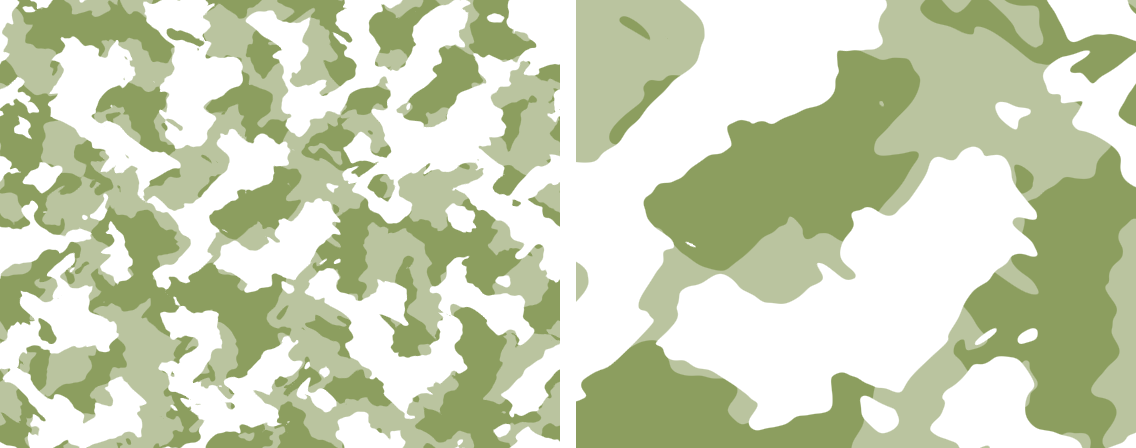
Left: the whole. Right: its middle third, enlarged.
Give the GLSL for this pattern, as a WebGL 2 fragment shader.

```glsl
#version 300 es
precision highp float;
precision highp int;

uniform vec2 u_resolution;
out vec4 fragColor;

const float TAU = 6.28318531;

const vec3 WHITE = vec3(1.0);
const vec3 LIGHT_GREEN = vec3(0.729, 0.769, 0.624);
const vec3 DARK_GREEN = vec3(0.549, 0.620, 0.373);

const vec2 BLOB_CELLS = vec2(10.0, 8.0);   // whole cells per tile
const int OCTAVES = 4;
const float GAINS[OCTAVES] = float[](1.0, 0.50, 0.25, 0.09);
const float WHITE_LEVEL = 0.070;           // higher means less white
const float DARK_LEVEL = 0.0;              // higher means less dark green
const float EDGE_PIXELS = 1.2;
const vec3 WARP_WAVES = vec3(5.0, 11.0, 23.0);  // whole waves per tile
const float WARP_STRENGTH = 0.055;

// Integer hash of a lattice point, returned as an angle
float hashAngle(ivec2 cell, int seed) {
    uvec3 v = uvec3(cell, seed) * 1664525u + 1013904223u;
    for (int i = 0; i < 2; i++) {
        v.x += v.y * v.z;
        v.y += v.z * v.x;
        v.z += v.x * v.y;
        v ^= v >> 16u;
    }
    return TAU * float(v.x & 65535u) / 65536.0;
}

// Gradient noise that wraps after the given number of cells
float cornerSlope(vec2 cell, vec2 corner, vec2 local, vec2 cells, int seed) {
    ivec2 wrapped = ivec2(mod(cell + corner + 0.5, cells));
    float angle = hashAngle(wrapped, seed);
    return dot(vec2(cos(angle), sin(angle)), local - corner);
}

float wrapNoise(vec2 p, vec2 cells, int seed) {
    vec2 cell = floor(p);
    vec2 f = p - cell;
    vec2 w = f * f * f * (f * (f * 6.0 - 15.0) + 10.0);
    float bottom = mix(cornerSlope(cell, vec2(0, 0), f, cells, seed),
                       cornerSlope(cell, vec2(1, 0), f, cells, seed), w.x);
    float top = mix(cornerSlope(cell, vec2(0, 1), f, cells, seed),
                    cornerSlope(cell, vec2(1, 1), f, cells, seed), w.x);
    return mix(bottom, top, w.y);
}

// Layered sines bend the outlines; whole waves keep the tile closed
vec2 sineWarp(vec2 uv, float phase) {
    for (int i = 0; i < 3; i++) {
        float waves = WARP_WAVES[i];
        vec2 shift = phase * vec2(1.0, 1.7) + float(i) * vec2(2.1, 4.3);
        uv += WARP_STRENGTH / waves * sin(TAU * waves * uv.yx + shift);
    }
    return uv;
}

// Big blobs with finer octaves that break up the edge and leave islets
float blobField(vec2 uv, int seed) {
    vec2 p = sineWarp(uv, float(seed));
    vec2 cells = BLOB_CELLS;
    float sum = 0.0;
    for (int i = 0; i < OCTAVES; i++) {
        vec2 offset = float(i) * vec2(0.37, 0.61);
        sum += GAINS[i] * wrapNoise(p * cells + offset, cells, seed + i);
        cells *= 2.0;
    }
    return sum;
}

// Antialiased area where the field lies above the level
float coverage(float field, float level) {
    float slope = length(vec2(dFdx(field), dFdy(field)));
    return clamp((field - level) / max(slope * EDGE_PIXELS, 1e-5) + 0.5, 0.0, 1.0);
}

void main() {
    vec2 uv = gl_FragCoord.xy / u_resolution;

    // Green ground in two tones, white patches on top
    float dark = coverage(blobField(uv, 11), DARK_LEVEL);
    float white = coverage(blobField(uv, 47), WHITE_LEVEL);

    vec3 color = mix(LIGHT_GREEN, DARK_GREEN, dark);
    color = mix(color, WHITE, white);
    fragColor = vec4(color, 1.0);
}
```
